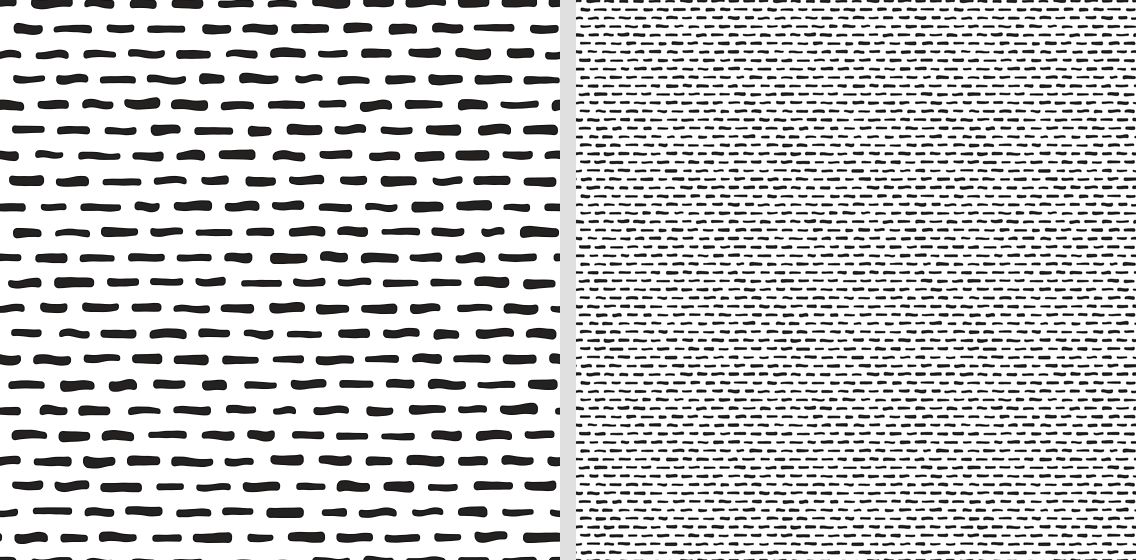
Left, the tile; right, the same tile 3 across and 3 down.
This pattern is drawn by a WebGL 2 fragment shader. Its source:

```glsl
#version 300 es
precision highp float;

uniform vec2 u_resolution;
out vec4 fragColor;

// Layout
const float ROWS = 22.0;
const float DASHES = 12.0;
const float ROW_SHIFT = 0.115;       // in rows
const float EVEN_CENTER = 0.13;      // in cells
const float ODD_CENTER = 0.59;

// Dash shape, in canvas units
const float GAP_JITTER = 0.0068;
const float HALF_GAP_MIN = 0.0095;
const float HALF_GAP_MAX = 0.0175;
const float HALF_HEIGHT_MIN = 0.0058;
const float HALF_HEIGHT_MAX = 0.0092;
const float DRIFT = 0.0020;
const float BEND = 0.0034;
const float SWAY = 0.0022;
const float TAPER = 0.20;
const float ROUNDNESS = 0.82;
const float WOBBLE = 0.0011;
const float WOBBLE_CELLS = 48.0;
const float RIM_WIDTH = 0.0022;

// Colours
const vec3 PAPER = vec3(1.0);
const vec3 INK = vec3(0.14, 0.13, 0.13);
const vec3 INK_RIM = vec3(0.08, 0.07, 0.07);

// Three random values in 0..1 per cell and seed
vec3 hash3(vec2 cell, float seed) {
    uvec3 v = uvec3(cell.x, cell.y, seed) * 1664525u + 1013904223u;
    v.x += v.y * v.z; v.y += v.z * v.x; v.z += v.x * v.y;
    v ^= v >> 16u;
    v.x += v.y * v.z; v.y += v.z * v.x; v.z += v.x * v.y;
    return vec3(v >> 8u) / 16777216.0;
}

float cornerSlope(vec2 corner, vec2 offset) {
    float angle = 6.2832 * hash3(mod(corner, WOBBLE_CELLS), 9.0).x;
    return dot(vec2(cos(angle), sin(angle)), offset);
}

// Gradient noise that wraps at the canvas edges
float wrappedNoise(vec2 uv) {
    vec2 p = uv * WOBBLE_CELLS;
    vec2 i = floor(p), f = p - i;
    vec2 w = f * f * f * (f * (f * 6.0 - 15.0) + 10.0);
    vec2 e = vec2(1.0, 0.0);
    float low = mix(cornerSlope(i, f), cornerSlope(i + e, f - e), w.x);
    float high = mix(cornerSlope(i + e.yx, f - e.yx), cornerSlope(i + 1.0, f - 1.0), w.x);
    return mix(low, high, w.y);
}

// Random offset of the gap left of a dash, and the half gap on each side
vec3 gapAt(float column, float row) {
    vec3 r = hash3(vec2(mod(column, DASHES), row), 1.0);
    return vec3((r.x * 2.0 - 1.0) * GAP_JITTER, mix(vec2(HALF_GAP_MIN), vec2(HALF_GAP_MAX), r.yz * r.yz));
}

// Signed distance to one hand-drawn dash; x runs from its cell's left side
float dashDistance(vec2 p, float column, float row) {
    vec3 leftGap = gapAt(column, row);
    vec3 rightGap = gapAt(column + 1.0, row);
    float left = leftGap.x + leftGap.y;
    float right = 1.0 / DASHES + rightGap.x - rightGap.z;
    float halfLength = 0.5 * (right - left);
    p.x -= 0.5 * (left + right);

    vec2 cell = vec2(mod(column, DASHES), row);
    vec3 size = hash3(cell, 2.0);
    vec3 curve = hash3(cell, 3.0) * 2.0 - 1.0;
    float along = clamp(p.x / halfLength, -1.0, 1.0);

    // Curved centre line and tapered height
    p.y -= curve.x * DRIFT;
    p.y -= curve.y * abs(curve.y) * BEND * (along * along - 0.4);
    p.y -= curve.z * abs(curve.z) * SWAY * sin(along * 3.1416);
    float halfHeight = mix(HALF_HEIGHT_MIN, HALF_HEIGHT_MAX, size.x);
    halfHeight *= 1.0 + TAPER * (size.y * 2.0 - 1.0) * along;

    // Rounded box
    float radius = halfHeight * ROUNDNESS;
    vec2 q = abs(p) - vec2(halfLength, halfHeight) + radius;
    return length(max(q, 0.0)) + min(max(q.x, q.y), 0.0) - radius;
}

void main() {
    vec2 uv = gl_FragCoord.xy / u_resolution;
    float pixel = 1.0 / min(u_resolution.x, u_resolution.y);

    // Staggered rows
    float rowPosition = uv.y * ROWS + ROW_SHIFT;
    float rowIndex = floor(rowPosition + 0.5);
    float y = (rowPosition - rowIndex) / ROWS;
    float row = mod(rowIndex, ROWS);
    float center = mod(row, 2.0) < 0.5 ? EVEN_CENTER : ODD_CENTER;
    float columnPosition = uv.x * DASHES - center + 0.5;
    float column = floor(columnPosition);

    // Nearest dash, including neighbours that reach into this cell
    float d = 1.0;
    for (float k = -1.0; k <= 1.0; k++) {
        float x = (columnPosition - column - k) / DASHES;
        d = min(d, dashDistance(vec2(x, y), column + k, row));
    }
    d += WOBBLE * wrappedNoise(uv);

    // Ink with a darker rim
    float coverage = clamp(0.5 - d / pixel, 0.0, 1.0);
    float rim = clamp(0.5 + (d + RIM_WIDTH) / pixel, 0.0, 1.0);
    fragColor = vec4(mix(PAPER, mix(INK, INK_RIM, rim), coverage), 1.0);
}
```
